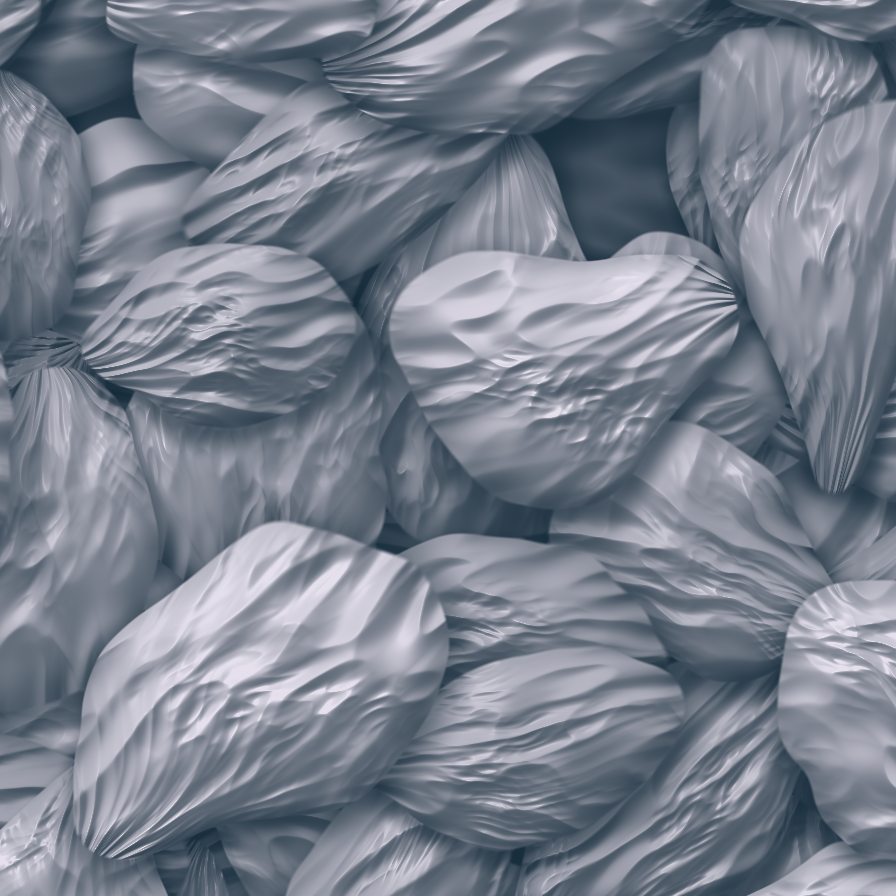
This texture is drawn by a WebGL 2 fragment shader. Its source:

```glsl
#version 300 es
precision highp float;

uniform vec2 u_resolution;
out vec4 fragColor;

const int LAYERS = 5;
const float CELL = 0.4;

struct Bag {
    vec2 offset, size;
    float angle, seed, radius, cover, light, shade;
};

vec2 hash2(vec2 p) {
    vec3 q = fract(p.xyx * vec3(0.1031, 0.1030, 0.0973));
    q += dot(q, q.yzx + 33.33);
    return fract((q.xx + q.yz) * q.zy);
}

// Gradient noise, roughly -0.7 to 0.7
float noise(vec2 p) {
    vec2 i = floor(p), f = p - i;
    vec2 u = f * f * (3.0 - 2.0 * f);
    vec2 e = vec2(1.0, 0.0);
    float low = mix(dot(hash2(i) - 0.5, f), dot(hash2(i + e) - 0.5, f - e), u.x);
    float high = mix(dot(hash2(i + e.yx) - 0.5, f - e.yx), dot(hash2(i + 1.0) - 0.5, f - 1.0), u.x);
    return 2.4 * mix(low, high, u.y);
}

// Sharp ridge along the zero line of a noise value
float crease(float n) {
    return 1.0 - 2.0 * sqrt(n * n + 0.0015);
}

vec2 toBag(vec2 offset, float angle, vec2 size) {
    float c = cos(angle), s = sin(angle);
    return vec2(c * offset.x + s * offset.y, c * offset.y - s * offset.x) / size;
}

// Sack outline with a gathered neck: 1 on the border
float bagRadius(vec2 p, float seed) {
    p += 0.09 * sin(p.yx * vec2(2.6, 3.1) + seed * vec2(1.0, 1.7));
    p.y /= mix(1.0, 0.48, smoothstep(-0.1, 1.0, p.x));
    vec2 k = p * p;
    return mix(length(p), sqrt(length(k)), 0.5);
}

// Dome with pleats that run out from the neck, and loose crumples
float bagHeight(vec2 p, float seed, float rough) {
    float r = min(bagRadius(p, seed), 1.2);
    vec2 q = vec2(1.2, 0.0) - p;
    float reach = length(q), fan = atan(q.y, q.x);
    vec2 bend = 0.35 * sin(p * 2.3 + seed + 1.5 * sin(p.yx * 2.0 - seed));
    vec2 w = p + 0.45 * bend;
    float pleats = crease(noise(vec2(fan * 5.0 + bend.x * 1.6, reach * 1.1) + seed));
    float rumple = crease(noise(w * vec2(1.8, 3.0) + seed * 1.7));
    float wisps = crease(noise(vec2(fan * 13.0 + bend.y * 4.0, reach * 2.6) - seed));
    float crinkle = crease(noise(w * vec2(5.0, 8.0) - seed * 1.3));
    return 0.5 * (1.0 - r * r) + 0.1 * pleats + 0.13 * rumple + 0.035 * rough * (wisps + crinkle);
}

float bagTone(Bag b) {
    vec2 e = vec2(0.002, 0.0);
    vec2 p = toBag(b.offset, b.angle, b.size);
    float rough = smoothstep(-0.2, 0.35, noise(p * 1.5 + b.seed * 2.3));
    float h = bagHeight(p, b.seed, rough);
    float hx = bagHeight(toBag(b.offset + e, b.angle, b.size), b.seed, rough);
    float hy = bagHeight(toBag(b.offset + e.yx, b.angle, b.size), b.seed, rough);
    vec2 slope = (vec2(hx, hy) - h) * 0.5 * (b.size.x + b.size.y) / e.x;
    vec3 n = normalize(vec3(-slope, 1.0));
    float diffuse = dot(n.xy, vec2(-0.35, 0.93));
    float gloss = pow(max(dot(n, normalize(vec3(-0.25, 0.6, 0.8))), 0.0), 22.0);
    float cloud = 0.12 * noise(p * 1.3 - b.seed);
    float rim = 0.12 * smoothstep(0.72, 1.0, b.radius);
    float tone = 0.54 + 0.29 * diffuse + gloss * (0.07 + 0.2 * rough) + cloud - rim;
    return (tone * b.light) * b.shade;
}

// Teal shadows, slate middle, pale lilac lights
vec3 plasticColor(float tone) {
    vec3 dark = mix(vec3(0.06, 0.15, 0.21), vec3(0.51, 0.53, 0.58), clamp(tone * 2.0, 0.0, 1.0));
    return mix(dark, vec3(0.90, 0.88, 0.93), clamp(tone * 2.0 - 1.0, 0.0, 1.0));
}

void main() {
    vec2 uv = gl_FragCoord.xy / u_resolution.y;
    float pixel = 1.0 / u_resolution.y;
    float gap = 0.1 + 0.15 * crease(noise(uv * vec2(9.0, 22.0)));
    uv += 0.03 * vec2(noise(uv * 6.0), noise(uv * 6.0 + 31.0)) + 0.006 * noise(uv * 19.0);

    // Search front to back for the two topmost bags
    Bag front = Bag(vec2(0.0), vec2(1.0), 0.0, 0.0, 0.0, 0.0, 1.0, 1.0);
    Bag back = front;
    float shade = 1.0;
    for (int i = 0; i < LAYERS * 4; i++) {
        float layer = float(i / 4);
        vec2 grid = uv / CELL + layer * vec2(0.37, 0.61);
        vec2 cell = floor(grid - 0.5) + vec2(i & 1, (i >> 1) & 1);
        vec2 id = cell + 61.0 * (layer + 1.0);
        vec2 place = hash2(id), shape = hash2(id + 217.0), look = hash2(id + 419.0);
        Bag b;
        b.offset = (grid - cell - 0.5 - 0.4 * (place - 0.5)) * CELL;
        b.size = mix(vec2(0.15, 0.1), vec2(0.24, 0.165), shape);
        b.angle = 0.5 + (look.x - 0.5) * 2.2 + (look.y > 0.5 ? 3.1416 : 0.0);
        b.seed = 5.0 + 40.0 * place.y + 17.0 * shape.x;
        b.light = mix(1.06, 0.78, layer / float(LAYERS - 1)) + 0.26 * (shape.y - 0.5);
        b.shade = shade;
        b.radius = bagRadius(toBag(b.offset, b.angle, b.size), b.seed);
        b.cover = 1.0 - smoothstep(-0.001 - pixel, 0.001 + pixel, (b.radius - 1.0) * b.size.y);
        if (b.cover > 0.0) {
            if (front.cover > 0.0) back = b;
            else front = b;
        }
        if (front.cover > 0.99 || back.cover > 0.0) break;

        // Contact shadow falls below the bag
        float under = bagRadius(toBag(b.offset + vec2(-0.004, 0.014), b.angle, b.size), b.seed);
        float fade = 1.0 - smoothstep(0.25, 0.32, length(b.offset));
        shade *= 1.0 - 0.55 * fade * (1.0 - smoothstep(0.9, 1.28, under));
    }

    // Blend the visible bags over the gap
    float tone = 0.0, remaining = 1.0;
    for (int k = 0; k < 2; k++) {
        if (front.cover <= 0.0) break;
        tone += remaining * front.cover * bagTone(front);
        remaining *= 1.0 - front.cover;
        front = back;
        if (remaining < 0.01) break;
    }
    tone += remaining * gap * shade;
    fragColor = vec4(plasticColor(tone), 1.0);
}
```
